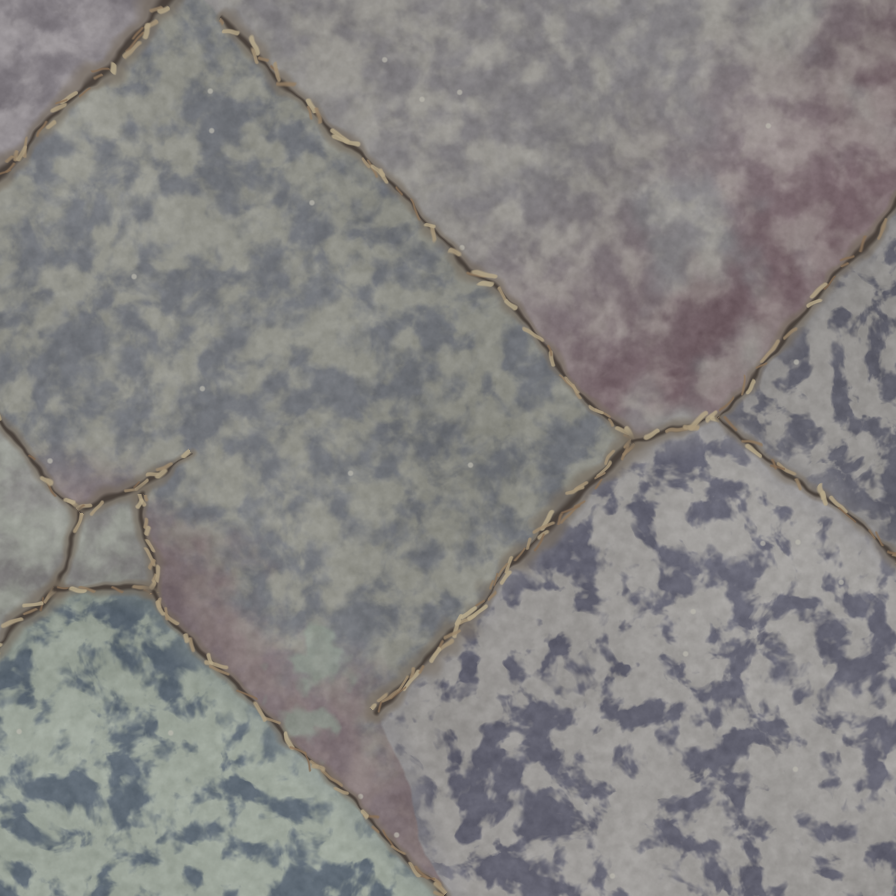
This texture is drawn by a three.js fragment shader. Its source:

```glsl
// Weathered paving seen from above: speckled granite and slate setts meeting at
// diagonal joints. Half-planes cut the stones, value noise mottles them, and
// rows of randomly turned slivers fill the joints with dry straw.
varying vec2 vUv;

float hash(vec2 p) {
  vec3 q = fract(p.xyx * 0.1031);
  q += dot(q, q.yzx + 33.33);
  return fract((q.x + q.y) * q.z);
}

float noise(vec2 p) {
  vec2 i = floor(p), f = fract(p);
  f = f * f * (3.0 - 2.0 * f);
  return mix(mix(hash(i), hash(i + vec2(1, 0)), f.x),
             mix(hash(i + vec2(0, 1)), hash(i + vec2(1, 1)), f.x), f.y);
}

float fbm(vec2 p) {
  float sum = 0.0, amp = 0.53;
  for (int i = 0; i < 4; i++) {
    sum += amp * noise(p);
    p = mat2(1.6, 1.2, -1.2, 1.6) * p + 17.3;
    amp *= 0.5;
  }
  return sum;
}

// Signed distance to the line a-b, positive on its left
float leftOf(vec2 p, vec2 a, vec2 b) {
  vec2 d = normalize(b - a);
  return dot(p - a, vec2(-d.y, d.x));
}

float capsule(vec2 p, float halfLength, float radius) {
  p.x -= clamp(p.x, -halfLength, halfLength);
  return length(p) - radius;
}

// Lay one speckled stone where inside > 0, paler along its worn rim
void stone(inout vec3 col, vec2 p, float inside, vec3 dark, vec3 light, float scale, float cut, float soft) {
  float grain = fbm(p * scale) + 0.35 * (fbm(p * 9.0) - 0.5);
  float worn = 1.0 - smoothstep(0.0, 0.035, inside);
  float speck = smoothstep(cut - soft, cut + soft, grain);
  vec3 face = mix(dark, light, mix(speck, 0.65, 0.6 * worn));
  col = mix(col, face, smoothstep(-0.002, 0.002, inside));
}

// A dark crack from a to b, littered with straw
void joint(inout vec3 col, vec2 p, vec2 a, vec2 b, float width, float litter) {
  vec2 dir = normalize(b - a);
  float len = length(b - a);
  vec2 q = vec2(dot(p - a, dir), leftOf(p, a, b));
  float d = capsule(q - vec2(0.5 * len, 0.0), 0.5 * len, 0.0);
  float ragged = width * (0.3 + 1.3 * noise(p * 45.0));
  col = mix(col, vec3(0.45, 0.41, 0.36), 0.65 * (1.0 - smoothstep(ragged * 0.6, ragged * 1.6 + 0.003, d)));
  float core = 1.0 - smoothstep(ragged * 0.25, ragged * 0.6 + 0.002, abs(d + 0.2 * width));
  col = mix(col, vec3(0.25, 0.22, 0.20), 0.85 * core);
  for (int i = 0; i < 4; i++) {
    float layer = float(i);
    float u = q.x / 0.032 + layer * 0.27;
    vec2 id = vec2(floor(u), layer + floor(a.x * 91.0) + floor(a.y * 57.0));
    float r = hash(id), tone = hash(id + 41.0);
    float turn = (hash(id + 13.0) - 0.5) * 1.1;
    vec2 s = vec2((fract(u) - 0.5) * 0.032, q.y - (hash(id + 29.0) - 0.5) * 1.5 * width);
    s = mat2(cos(turn), -sin(turn), sin(turn), cos(turn)) * s;
    float sliver = capsule(s, 0.004 + 0.007 * r, 0.0008 + 0.0016 * tone);
    float on = step(hash(id + 7.0), litter) * step(0.0, q.x) * step(q.x, len);
    vec3 straw = mix(vec3(0.50, 0.40, 0.31), vec3(0.73, 0.68, 0.56), tone);
    col = mix(col, straw, 0.85 * on * (1.0 - smoothstep(-0.001, 0.0015, sliver)));
  }
}

void main() {
  vec2 uv = vUv;
  vec2 p = uv + 0.03 * (vec2(fbm(uv * 14.0), fbm(uv * 14.0 + 7.0)) - 0.5);

  // Corners shared by stones and joints
  vec2 top = vec2(0.25, 0.985), hub = vec2(0.71, 0.505), fork = vec2(0.80, 0.535);
  vec2 eastHigh = vec2(1.01, 0.79), eastLow = vec2(1.01, 0.37);
  vec2 tail = vec2(0.423, 0.206), foot = vec2(0.495, 0.0);
  vec2 westHigh = vec2(-0.01, 0.54), notch = vec2(0.085, 0.42), nook = vec2(0.215, 0.492);
  vec2 westLow = vec2(-0.01, 0.27), pebble = vec2(0.065, 0.345), heel = vec2(0.165, 0.336);
  vec2 northA = vec2(-0.01, 0.79), northB = vec2(0.2, 1.01);

  // Central slate with a plum stain and a green lichen patch
  vec3 col = vec3(0.5);
  stone(col, p, 0.1, vec3(0.43, 0.44, 0.46), vec3(0.56, 0.56, 0.53), 42.0, 0.49, 0.20);
  float patchy = fbm(uv * 22.0 + 5.0);
  float plum = 1.0 - smoothstep(0.05, 0.13, leftOf(p, heel, foot) + 0.12 * (patchy - 0.5));
  plum *= 1.0 - smoothstep(0.42, 0.52, p.y);
  col = mix(col, mix(vec3(0.43, 0.36, 0.38), vec3(0.56, 0.50, 0.50), patchy), 0.75 * plum);
  float lichen = length((uv - vec2(0.335, 0.26)) * vec2(1.0, 0.7)) + 0.16 * (patchy - 0.5);
  col = mix(col, vec3(0.53, 0.57, 0.53), 0.75 * (1.0 - smoothstep(0.018, 0.04, lichen)));

  // Neighbouring stones
  float overEast = min(leftOf(p, hub, fork), leftOf(p, fork, eastHigh));
  float blush = (1.0 - smoothstep(0.02, 0.34, overEast)) * smoothstep(0.35, 0.55, fbm(uv * 8.0) + 0.08);
  stone(col, p, leftOf(p, northA, northB), vec3(0.45, 0.43, 0.45), vec3(0.58, 0.56, 0.57), 38.0, 0.48, 0.3);
  stone(col, p, min(leftOf(p, top, hub), overEast), mix(vec3(0.50, 0.49, 0.50), vec3(0.43, 0.36, 0.38), blush),
        mix(vec3(0.61, 0.60, 0.58), vec3(0.55, 0.50, 0.50), blush), 34.0, 0.52, 0.22);
  stone(col, p, min(-leftOf(p, fork, eastHigh), leftOf(p, fork, eastLow)),
        vec3(0.36, 0.36, 0.40), vec3(0.57, 0.56, 0.55), 44.0, 0.52, 0.09);
  float granite = min(-leftOf(p, tail, hub), -leftOf(p, foot, tail));
  granite = min(granite, min(-leftOf(p, hub, fork), -leftOf(p, fork, eastLow)));
  stone(col, p, granite, vec3(0.38, 0.38, 0.43), vec3(0.61, 0.60, 0.59), 40.0, 0.45, 0.09);
  float rubble = max(-leftOf(p, westHigh, notch), -leftOf(p, notch, nook));
  stone(col, p, min(rubble, heel.x - p.x), vec3(0.49, 0.48, 0.48), vec3(0.60, 0.61, 0.58), 36.0, 0.48, 0.25);
  float blue = min(-leftOf(p, westLow, pebble), min(-leftOf(p, pebble, heel), -leftOf(p, heel, foot)));
  stone(col, p, blue, vec3(0.36, 0.40, 0.44), vec3(0.60, 0.63, 0.59), 42.0, 0.50, 0.12);

  // Fine grain, broad tone and scattered pale chips
  col += 0.10 * (fbm(uv * 110.0) - 0.5) + 0.12 * (fbm(uv * 6.0 + 3.0) - 0.5);
  vec2 cell = floor(uv * 24.0);
  vec2 chip = fract(uv * 24.0) - 0.3 - 0.4 * vec2(hash(cell), hash(cell + 9.0));
  col = mix(col, vec3(0.73, 0.72, 0.68), 0.7 * step(0.94, hash(cell + 4.0)) * (1.0 - smoothstep(0.04, 0.1, length(chip))));

  // Joints
  joint(col, p, northA, northB, 0.011, 0.6);
  joint(col, p, top, hub, 0.006, 0.45);
  joint(col, p, tail, hub, 0.011, 0.85);
  joint(col, p, hub, fork, 0.005, 0.5);
  joint(col, p, fork, eastHigh, 0.006, 0.4);
  joint(col, p, fork, eastLow, 0.005, 0.5);
  joint(col, p, westHigh, notch, 0.005, 0.4);
  joint(col, p, notch, nook, 0.008, 0.6);
  joint(col, p, notch, pebble, 0.005, 0.4);
  joint(col, p, westLow, pebble, 0.009, 0.6);
  joint(col, p, pebble, heel, 0.005, 0.4);
  joint(col, p, heel, vec2(0.163, 0.45), 0.007, 0.6);
  joint(col, p, heel, foot, 0.004, 0.5);
  gl_FragColor = vec4(col, 1.0);
}
```
